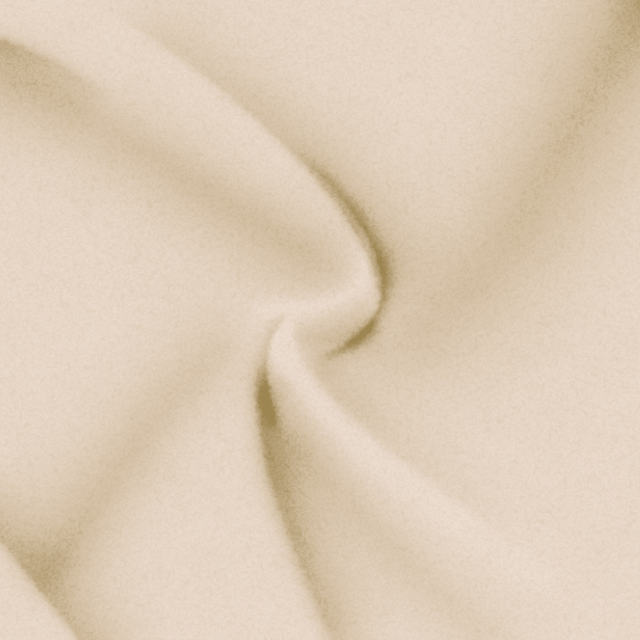
Give the GLSL for this texture, as a Shadertoy shader.

```glsl
// Soft cream wool cloth gathered into a swirl of folds around the centre.
const vec3 LIT = vec3(0.916, 0.853, 0.798);
const vec3 SHADE = vec3(0.815, 0.735, 0.620);
const vec3 DEEP = vec3(0.620, 0.525, 0.325);
const float BASE_SHADE = 0.065;
const float FOLD_DEPTH = 1.12;
const float FIBRE_SCALE = 190.0;
const float FIBRE_DEPTH = 0.17;
const float FUZZ = 0.0022;
const int STEPS = 16;

vec2 hash2(vec2 p) {
    return fract(sin(vec2(dot(p, vec2(127.1, 311.7)), dot(p, vec2(269.5, 183.3)))) * 43758.5);
}

// Distance to the nearest jittered cell point
float cellular(vec2 p) {
    vec2 cell = floor(p), f = fract(p);
    float nearest = 2.0;
    for (int y = -1; y <= 1; y++)
        for (int x = -1; x <= 1; x++) {
            vec2 o = vec2(x, y);
            vec2 r = o + hash2(cell + o) - f;
            nearest = min(nearest, dot(r, r));
        }
    return sqrt(nearest);
}

// Slow layered waves, roughly -1 to 1
float mottle(vec2 p) {
    float sum = 0.0, amp = 0.5;
    for (int i = 0; i < 4; i++) {
        sum += amp * sin(p.x + 1.7 * sin(p.y)) * sin(p.y + 1.3 * sin(p.x * 0.8));
        p = mat2(1.6, 1.2, -1.2, 1.6) * p + 2.3;
        amp *= 0.6;
    }
    return sum;
}

vec2 cubic(vec2 a, vec2 b, vec2 c, vec2 d, float t) {
    float s = 1.0 - t;
    return s * s * s * a + 3.0 * s * s * t * b + 3.0 * s * t * t * c + t * t * t * d;
}

// Shading along a cubic curve: widths left and right of travel, strength at both ends
float crease(vec2 p, vec2 a, vec2 b, vec2 c, vec2 d, vec2 widths, vec2 strength) {
    float best = 1e5, along = 0.0, side = 1.0;
    vec2 from = a;
    for (int i = 1; i <= STEPS; i++) {
        vec2 to = cubic(a, b, c, d, float(i) / float(STEPS));
        vec2 e = to - from, q = p - from;
        float h = clamp(dot(q, e) / dot(e, e), 0.0, 1.0);
        vec2 r = q - e * h;
        float d2 = dot(r, r);
        if (d2 < best) {
            best = d2;
            along = (float(i - 1) + h) / float(STEPS);
            side = e.x * q.y - e.y * q.x;
        }
        from = to;
    }
    float x = sqrt(best) / (side > 0.0 ? widths.x : widths.y);
    float ends = smoothstep(0.0, 0.18, along) * (1.0 - smoothstep(0.82, 1.0, along));
    return mix(strength.x, strength.y, along) * ends * exp(-x * x / (0.5 + 0.6 * x));
}

float foldShade(vec2 p) {
    float s = 0.0;
    // Outer edge of the upper fold: wide cast shadow, then the tight line
    s += crease(p, vec2(.130, 1.01), vec2(.370, .880), vec2(.610, .650), vec2(.597, .510), vec2(.062, .007), vec2(.10, .58));
    s += crease(p, vec2(.430, .792), vec2(.612, .648), vec2(.677, .492), vec2(.478, .432), vec2(.013, .006), vec2(.16, .60));
    // Pocket under the curl
    s += crease(p, vec2(.600, .500), vec2(.550, .475), vec2(.500, .465), vec2(.440, .470), vec2(.030), vec2(.32, .34));
    // Hollow inside the upper fold
    s += crease(p, vec2(-.10, .955), vec2(.010, .943), vec2(.090, .905), vec2(.190, .830), vec2(.010, .050), vec2(.62, .08));
    s += crease(p, vec2(-.14, .920), vec2(.200, .830), vec2(.350, .665), vec2(.590, .540), vec2(.048, .070), vec2(.26, .42));
    // Left edge of the lower fold and the valley it opens into
    s += crease(p, vec2(.465, .520), vec2(.405, .490), vec2(.400, .410), vec2(.440, .310), vec2(.006, .014), vec2(.24, .46));
    s += crease(p, vec2(.405, .460), vec2(.400, .270), vec2(.450, .165), vec2(.570, -.100), vec2(.050, .014), vec2(.72, .34));
    s += crease(p, vec2(.425, .370), vec2(.520, .220), vec2(.650, .110), vec2(.850, -.070), vec2(.042, .055), vec2(.28, .14));
    // Right flank of the lower fold
    s += crease(p, vec2(.472, .465), vec2(.520, .360), vec2(.625, .295), vec2(.840, .130), vec2(.045, .014), vec2(.36, .03));
    // Left valley and the lifted corner
    s += crease(p, vec2(.415, .505), vec2(.250, .400), vec2(.185, .245), vec2(.030, .040), vec2(.050, .065), vec2(.18, .42));
    s += crease(p, vec2(-.08, .245), vec2(.025, .140), vec2(.080, .060), vec2(.200, -.090), vec2(.055, .008), vec2(.36, .44));
    // Broad valley on the right
    s += crease(p, vec2(1.14, 1.15), vec2(.833, .830), vec2(.898, .570), vec2(.490, .390), vec2(.095, .085), vec2(.50, .28));
    // Dark upper right corner
    s += 0.35 * exp(-18.0 * distance(p, vec2(1.02)));
    // Lit ridges
    s -= crease(p, vec2(.560, .670), vec2(.605, .520), vec2(.520, .515), vec2(.370, .515), vec2(.018), vec2(.14, .22));
    s -= crease(p, vec2(.450, .530), vec2(.420, .380), vec2(.560, .300), vec2(.980, .000), vec2(.026), vec2(.30, .03));
    return BASE_SHADE + FOLD_DEPTH * s;
}

void mainImage(out vec4 fragColor, in vec2 fragCoord) {
    vec2 uv = fragCoord / iResolution.xy;

    // Fuzzy pile roughens every edge
    vec2 fuzz = vec2(mottle(uv * 150.0), mottle(uv.yx * 150.0 + 7.0));
    float s = max(foldShade(uv + FUZZ * fuzz), 0.02);

    // Matted fibres
    float fibre = cellular(uv * FIBRE_SCALE + fuzz) - 0.45;
    float clump = cellular(uv * FIBRE_SCALE * 0.4 + 0.8 * fuzz) - 0.45;
    s += FIBRE_DEPTH * (fibre + 0.4 * clump) + 0.025 * mottle(uv * 22.0);

    // Brightest fibres may rise a little above the lit tone
    s = clamp(s, -0.12, 1.0);
    vec3 colour = mix(LIT, SHADE, min(2.0 * s, 1.0));
    colour = mix(colour, DEEP, max(2.0 * s - 1.0, 0.0));
    fragColor = vec4(colour, 1.0);
}
```
